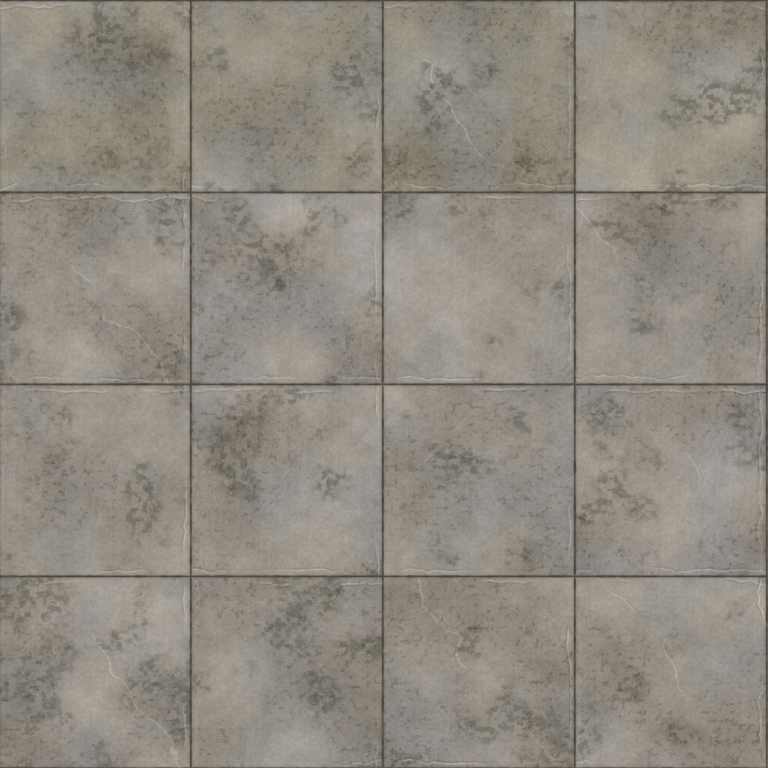
A three.js fragment shader for this texture:

```glsl
// Four by four square stone tiles with hairline dark joints. Each tile samples
// its own patch of layered noise for soft clouds, speckled stains and grain,
// then gets thin chipped rims and, on some tiles, a fine diagonal vein.

varying vec2 vUv;

float hash(vec2 p) {
  return fract(sin(dot(p, vec2(127.1, 311.7))) * 43758.5453);
}

float noise(vec2 p) {
  vec2 i = floor(p), f = fract(p);
  f = f * f * (3.0 - 2.0 * f);
  return mix(mix(hash(i), hash(i + vec2(1.0, 0.0)), f.x),
             mix(hash(i + vec2(0.0, 1.0)), hash(i + vec2(1.0, 1.0)), f.x), f.y);
}

float fbm(vec2 p) {
  float sum = 0.0, amp = 0.5;
  for (int i = 0; i < 5; i++) {
    sum += amp * noise(p);
    p = mat2(1.6, 1.2, -1.2, 1.6) * p + 7.3;
    amp *= 0.5;
  }
  return sum / 0.97;
}

// Mottled glaze: clouds, stains, pits and grain
vec3 stone(vec2 q) {
  float cloud = fbm(q * 2.4);
  float warmth = fbm(q * 3.1 + 31.0);
  float detail = fbm(q * 15.0 + 5.0);
  vec3 col = mix(vec3(0.582, 0.569, 0.548), vec3(0.600, 0.567, 0.521),
                 smoothstep(0.34, 0.64, warmth));
  col += 0.20 * (cloud - 0.5) + 0.07 * (detail - 0.5);

  // Stains are soft smudges filled with fine dark specks
  float area = smoothstep(0.54, 0.74, fbm(q * 4.3 + 57.0));
  float specks = smoothstep(0.38, 0.66, fbm(q * 36.0 + 13.0));
  col = mix(col, vec3(0.38, 0.375, 0.34), area * (0.12 + 0.50 * specks));

  // Sparse pits gather in the darker clouds
  float pits = smoothstep(0.56, 0.74, fbm(q * 46.0 + 91.0));
  col -= 0.07 * pits * (1.0 - smoothstep(0.40, 0.60, cloud));

  float grain = noise(q * 68.0) + noise(q * 123.0 + 3.0) - 1.0;
  return col + 0.036 * grain;
}

// Broken rim along one side: x is the pale ridge, y the shadow inside it
vec2 chippedRim(float along, float depth, float seed) {
  float contour = 0.008 + 0.032 * noise(vec2(along * 9.0, seed))
                + 0.014 * noise(vec2(along * 34.0, seed + 4.0));
  float present = smoothstep(0.46, 0.74, noise(vec2(along * 4.5, seed + 9.0)))
                * (0.4 + 0.6 * noise(vec2(along * 24.0, seed + 2.0)));
  float ridge = 1.0 - smoothstep(0.0, 0.009, abs(depth - contour));
  float shade = 1.0 - smoothstep(0.0, 0.009, abs(depth - contour - 0.009));
  return present * vec2(ridge, shade);
}

// Wandering hairline that descends to the right and fades in and out
float vein(vec2 f, vec2 q, float seed) {
  float bend = 0.28 * (fbm(q * 3.0 + 73.0) - 0.5) + 0.06 * (noise(q * 17.0) - 0.5);
  float d = abs(f.x + 0.75 * f.y - 0.65 - 0.45 * seed + bend);
  float present = smoothstep(0.40, 0.65, noise(q * 4.0 + 41.0));
  return present * (1.0 - smoothstep(0.0, 0.011, d));
}

void main() {
  // The joints sit a hair left of the quarter lines; ids wrap at the border
  vec2 p = vUv * 4.0 + vec2(0.006, 0.002);
  vec2 id = mod(floor(p), 4.0);
  vec2 f = fract(p);
  float seed = hash(id + 2.7);
  vec2 q = f + 9.0 * vec2(hash(id + 11.0), hash(id + 23.0)) + id * 1.7;

  vec3 col = stone(q);

  // Each tile has its own tone; the top row is yellower and darker
  col += (seed - 0.5) * vec3(0.024, 0.024, 0.030);
  col -= step(2.5, id.y) * vec3(0.010, 0.008, 0.018);

  // Veins on less than half of the tiles
  float veined = step(0.58, hash(id + 37.0));
  col += 0.075 * veined * vein(f, q, seed);

  // Chips on all four sides, weakest on the left
  for (int k = 0; k < 4; k++) {
    float side = float(k);
    float along = k < 2 ? f.x : f.y;
    float depth = k == 0 ? 1.0 - f.y : k == 1 ? f.y : k == 2 ? 1.0 - f.x : f.x;
    float strength = k == 3 ? 0.3 : 1.0;
    vec2 rim = chippedRim(along, depth, seed * 60.0 + side * 17.0);
    col += strength * (0.10 * rim.x - 0.06 * rim.y);
  }

  // Rounded edge, then the thin dark joint with a slightly uneven border
  vec2 border = min(f, 1.0 - f);
  float edge = min(border.x, border.y) + 0.003 * (noise(p * 36.0) - 0.5);
  col *= 1.0 - 0.07 * (1.0 - smoothstep(0.005, 0.022, edge));
  vec3 joint = vec3(0.27, 0.255, 0.235) + 0.06 * noise(p * 30.0);
  col = mix(joint, col, smoothstep(0.0, 0.0095, edge));

  gl_FragColor = vec4(col, 1.0);
}
```
